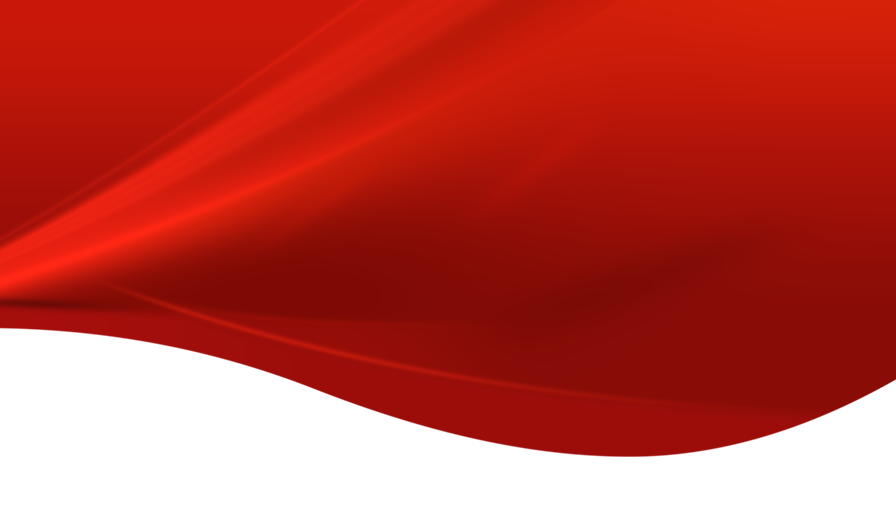
Give the GLSL for this background, as a Shadertoy shader.

```glsl
// Red silk-like folds fanning out from the left above a white wavy base.
// Each fold follows a cubic curve; its signed height above that curve
// drives gradients, soft glows and thin highlights.

const vec3 DEEP   = vec3(0.50, 0.040, 0.018);
const vec3 WINE   = vec3(0.61, 0.052, 0.040);
const vec3 RED    = vec3(0.74, 0.085, 0.035);
const vec3 ORANGE = vec3(0.85, 0.135, 0.035);
const vec3 VIVID  = vec3(0.99, 0.150, 0.080);

// Cubic through two points; each is (x, height, slope).
float curve(float x, vec3 a, vec3 b) {
    float span = b.x - a.x;
    float t = (x - a.x) / span;
    float s = 1.0 - t;
    return s * s * (1.0 + 2.0 * t) * a.y + t * t * (3.0 - 2.0 * t) * b.y
         + span * t * s * (s * a.z - t * b.z);
}

float glow(float d, float width) {
    return exp(-d * d / (width * width));
}

// Soft band along the segment a-b, fading toward both ends.
float streak(vec2 p, vec2 a, vec2 b, float width) {
    vec2 dir = b - a;
    float t = dot(p - a, dir) / dot(dir, dir);
    float d = length(p - a - dir * t);
    return glow(d, width) * smoothstep(0.0, 0.4, t) * smoothstep(1.0, 0.6, t);
}

float waveHeight(float x) {
    vec3 left = vec3(0.0, 0.354, -0.03);
    vec3 bend = vec3(0.35, 0.235, -0.69);
    vec3 low = vec3(0.703, 0.101, 0.0);
    vec3 right = vec3(1.0, 0.253, 1.0);
    if (x < bend.x) return curve(x, left, bend);
    if (x < low.x) return curve(x, bend, low);
    return curve(x, low, right);
}

// Large dark fold below the crest.
vec3 bodyColor(vec2 p, float crest) {
    vec3 c = mix(DEEP + vec3(0.04, 0.008, 0.01), RED, smoothstep(0.36, 0.88, p.y));
    c = mix(c, ORANGE, smoothstep(0.70, 1.05, p.y) * smoothstep(0.45, 0.9, p.x));
    float hollow = glow(length((p - vec2(0.30, 0.45)) * vec2(1.0, 1.6)), 0.30);
    c = mix(c, DEEP - vec3(0.03, 0.004, 0.006), 0.75 * hollow);
    float depth = max(crest - p.y, 0.0);
    float light = glow(depth, 0.035 + 0.17 * p.x) * mix(1.0, 0.55, smoothstep(0.2, 0.65, p.x));
    c = mix(c, mix(VIVID, ORANGE, smoothstep(0.0, 0.45, p.x)), 0.85 * light);
    c *= 1.0 - 0.09 * streak(p, vec2(0.48, 0.30), vec2(0.95, 0.60), 0.045);
    c += RED * 0.05 * streak(p, vec2(0.25, 0.46), vec2(0.44, 0.70), 0.015);
    c += RED * 0.05 * streak(p, vec2(0.50, 0.53), vec2(0.69, 0.80), 0.018);
    return c;
}

// Bright fan between the crest and the rim.
vec3 fanColor(vec2 p, float crest, float rim) {
    float t = (p.y - crest) / max(rim - crest, 0.01);
    vec3 c = mix(vec3(0.89, 0.12, 0.065), vec3(0.80, 0.105, 0.035), smoothstep(0.0, 0.55, p.x));
    c *= 1.0 - 0.09 * glow(t - 0.42, 0.22) * smoothstep(0.08, 0.3, p.x);
    for (int i = 0; i < 3; i++) {
        float place = 0.60 + 0.14 * float(i);
        c += vec3(0.045, 0.018, 0.012) * glow(t - place, 0.07);
    }
    return mix(c, VIVID, 0.55 * glow(p.y - crest, 0.035) * smoothstep(0.65, 0.0, p.x));
}

void mainImage(out vec4 fragColor, in vec2 fragCoord) {
    vec2 p = fragCoord / iResolution.xy;
    float pixel = 1.0 / iResolution.y;
    float crest = curve(p.x, vec3(0.0, 0.443, 0.58), vec3(0.69, 1.0, 1.15));
    float rim = curve(p.x, vec3(0.0, 0.513, 0.90), vec3(0.45, 1.0, 1.18));
    float veil = curve(p.x, vec3(0.0, 0.529, 1.02), vec3(0.404, 1.0, 1.28));

    // Upper left backdrop and its translucent veil.
    vec3 color = mix(vec3(0.60, 0.052, 0.030), vec3(0.79, 0.096, 0.036),
                     smoothstep(0.48, 1.0, p.y));
    float underVeil = smoothstep(pixel, -pixel, p.y - veil);
    color += underVeil * vec3(0.025, 0.008, 0.004);
    color += vec3(0.055, 0.018, 0.010) * glow(p.y - veil, 0.006);

    // Fan and main body.
    color = mix(color, fanColor(p, crest, rim), smoothstep(0.012, -0.012, p.y - rim));
    color = mix(color, bodyColor(p, crest), smoothstep(0.006, -0.006, p.y - crest));
    float crestFade = smoothstep(0.72, 0.1, p.x);
    color += vec3(0.09, 0.018, 0.012) * glow(p.y - crest, 0.012) * crestFade;

    // Lower fold, its fine seam and the shadow at the left.
    float seam = curve(p.x, vec3(0.098, 0.455, -0.68), vec3(0.91, 0.188, -0.08));
    float tail = 0.405 - 0.08 * p.x;
    float lower = min(seam, tail);
    color = mix(color, WINE + vec3(0.04, 0.004, 0.006) * smoothstep(0.4, 0.0, p.x),
                smoothstep(0.012, -0.025, p.y - lower));
    color *= 1.0 - 0.28 * glow(p.y - tail, 0.009) * smoothstep(0.18, 0.02, p.x);
    float seamFade = smoothstep(0.09, 0.20, p.x) * smoothstep(0.95, 0.30, p.x);
    color += vec3(0.16, 0.042, 0.012) * glow(p.y - seam, 0.006) * seamFade;

    // Second highlight with a soft light below it.
    float thread = curve(p.x, vec3(0.17, 0.410, -0.42), vec3(0.56, 0.361, 0.0));
    float threadFade = smoothstep(0.15, 0.27, p.x) * smoothstep(0.62, 0.35, p.x);
    float belowThread = smoothstep(0.004, -0.015, p.y - thread)
                      * smoothstep(-0.02, 0.01, p.y - seam);
    color += vec3(0.08, 0.010, 0.012) * belowThread * threadFade;
    color += vec3(0.07, 0.010, 0.008) * glow(p.y - thread, 0.007) * threadFade;

    // White base under the wave.
    float cover = smoothstep(-pixel, pixel, p.y - waveHeight(p.x));
    fragColor = vec4(mix(vec3(1.0), clamp(color, 0.0, 1.0), cover), 1.0);
}
```
